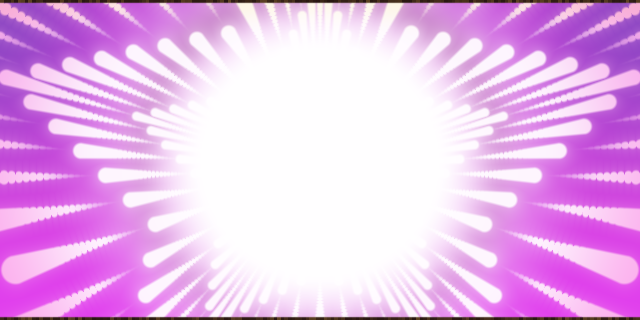
Reproduce this background procedurally as a Shadertoy shader.

```glsl
// Nested star outlines of rounded, beaded rays bursting from a white core on magenta.

const vec3 MAGENTA = vec3(0.82, 0.26, 0.87);
const vec3 VIOLET = vec3(0.49, 0.26, 0.74);
const vec3 LILAC = vec3(0.94, 0.70, 0.96);
const vec3 MAUVE = vec3(0.73, 0.49, 0.72);
const vec3 RAY_NEAR = vec3(1.0, 0.98, 1.0);
const vec3 RAY_FAR = vec3(0.99, 0.70, 0.93);
const vec3 BORDER = vec3(0.16, 0.09, 0.07);
const float STEP_LENGTH = 0.107;

float hash(float n) {
    return fract(sin(n * 127.1) * 43758.5453);
}

// Returns sharp coverage in x and a soft halo in y for one tapered ray.
vec2 ray(vec2 p, vec2 tip, float size, float blur) {
    float reach = length(tip);
    vec2 dir = tip / reach;
    float along = dot(p, dir);
    float across = abs(dot(p, vec2(-dir.y, dir.x)));
    float t = along / reach;
    if (t < 0.5 || t > 1.2) return vec2(0.0);

    float taper = clamp((t - 0.56) / 0.44, 0.0, 1.0);
    float width = 0.024 * size * pow(taper, 1.15);
    float d = length(vec2(max(along - reach, 0.0), across)) - width;

    // Beads shrink toward the core and merge near the tip.
    float bead = 2.0 * fract(log(t) / 0.024) - 1.0;
    float roundness = sqrt(max(1.0 - bead * bead, 0.0));
    float beaded = 1.0 - smoothstep(0.74, 0.88, t);
    d += beaded * width * 0.65 * (1.0 - roundness);

    float fade = smoothstep(0.56, 0.72, t);
    float fill = 1.0 - smoothstep(-blur, blur, d);
    float halo = exp(-max(d, 0.0) * 45.0);
    return vec2(fill, halo) * fade;
}

// Walks the right half of a star and places a ray tip at every step.
vec2 starRays(vec2 p, float size, float blur) {
    vec2 corners[6] = vec2[6](
        vec2(0.0, 1.03), vec2(0.285, 0.43), vec2(0.98, 0.292),
        vec2(0.514, -0.167), vec2(0.605, -0.833), vec2(0.0, -0.54));
    vec2 result = vec2(0.0);
    for (int edge = 0; edge < 5; edge++) {
        vec2 a = corners[edge];
        vec2 b = corners[edge + 1];
        int steps = int(floor(distance(a, b) / STEP_LENGTH + 0.5));
        for (int i = 0; i < steps; i++) {
            vec2 tip = mix(a, b, float(i) / float(steps)) * size;
            result = max(result, ray(p, tip, size, blur));
        }
    }
    return max(result, ray(p, corners[5] * size, size, blur));
}

// Magenta field with violet upper corners and a pale central bloom.
vec3 background(vec2 p, float r) {
    float side = smoothstep(0.55, 1.05, abs(p.x));
    float upper = smoothstep(-0.25, 0.5, p.y);
    vec3 color = mix(MAGENTA, VIOLET, upper * (0.25 + 0.65 * side));
    color += vec3(0.06, -0.02, 0.06) * smoothstep(0.0, -0.5, p.y);
    color = mix(color, LILAC, 1.0 - smoothstep(0.42, 0.86, r));
    float ring = exp(-pow((r - 0.53) / 0.075, 2.0));
    return mix(color, MAUVE, ring * (0.3 + 0.3 * upper));
}

void mainImage(out vec4 fragColor, in vec2 fragCoord) {
    vec2 p = (fragCoord - 0.5 * iResolution.xy) / iResolution.y;
    float pixel = 1.0 / iResolution.y;
    float blur = max(0.005, pixel);
    float r = length((p - vec2(0.0, -0.008)) * vec2(0.96, 1.0));

    // Three scales of the same star share one vanishing point.
    vec2 q = vec2(abs(p.x), p.y + 0.034);
    vec2 light = vec2(0.0);
    float size = 0.585;
    for (int i = 0; i < 3; i++) {
        light = max(light, starRays(q, size, blur));
        size *= i == 0 ? 1.71 : 1.85;
    }

    // Rays turn pink far away and cream near the upper edge.
    vec3 rayColor = mix(RAY_NEAR, RAY_FAR, smoothstep(0.65, 1.08, r));
    rayColor.b -= 0.1 * smoothstep(0.38, 0.5, p.y);
    vec3 color = background(p, r);
    color = mix(color, rayColor, 0.22 * light.y);
    color = mix(color, rayColor, 0.95 * light.x);

    // White core with a broad feathered rim.
    float core = 1.0 - smoothstep(0.35, 0.56, r);
    color = mix(color, vec3(1.0, 0.995, 1.0), core);

    // Dark horizontal borders with warm flecks.
    float rim = 0.5 - abs(p.y);
    float fleck = hash(floor(p.x * 90.0) + 7.0 * sign(p.y));
    vec3 borderColor = BORDER + vec3(0.22, 0.18, 0.07) * fleck * fleck;
    float band = 1.0 - smoothstep(0.009 - pixel, 0.009 + pixel, rim);
    color = mix(color, borderColor, band);

    fragColor = vec4(clamp(color, 0.0, 1.0), 1.0);
}
```
